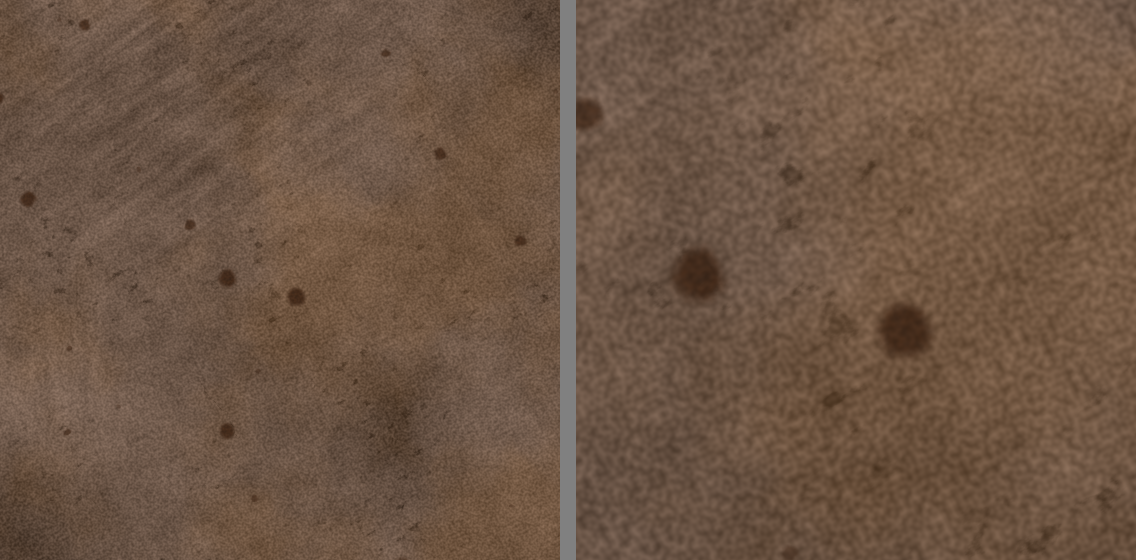
Left: the whole. Right: its middle third, enlarged.
This texture is drawn by a WebGL 1 fragment shader. Its source:

```glsl
precision highp float;
// Weathered brown leather-like wall: a dark-to-light ramp driven by layered
// gradient noise, with slanted scratches, vertical drips, flecks, hairline
// cracks, rusty spots scattered on a jittered grid, and a fine grain on top.

uniform vec2 u_resolution;

const vec3 DARK_UMBER = vec3(0.315, 0.238, 0.180);
const vec3 PALE_TAN   = vec3(0.515, 0.414, 0.345);
const vec3 OCHRE_TINT = vec3(0.022, 0.000, -0.030);
const vec3 RUST       = vec3(0.225, 0.130, 0.070);
const float SPOT_CELLS = 7.0;

float hash(vec2 p) {
  vec3 q = fract(vec3(p.xyx) * 0.1031);
  q += dot(q, q.yzx + 33.33);
  return fract((q.x + q.y) * q.z);
}

vec2 rotate(vec2 p, float angle) {
  float c = cos(angle), s = sin(angle);
  return vec2(c * p.x + s * p.y, c * p.y - s * p.x);
}

// Contribution of one lattice corner to the gradient noise
float corner(vec2 cell, vec2 local, vec2 offset) {
  float angle = 6.2832 * hash(cell + offset);
  return dot(vec2(cos(angle), sin(angle)), local - offset);
}

float gradientNoise(vec2 p) {
  vec2 cell = floor(p), f = fract(p);
  vec2 u = f * f * f * (f * (f * 6.0 - 15.0) + 10.0);
  float low = mix(corner(cell, f, vec2(0.0)), corner(cell, f, vec2(1.0, 0.0)), u.x);
  float high = mix(corner(cell, f, vec2(0.0, 1.0)), corner(cell, f, vec2(1.0)), u.x);
  return mix(low, high, u.y);
}

float fbm(vec2 p) {
  float sum = 0.0, amplitude = 0.5;
  for (int i = 0; i < 5; i++) {
    sum += amplitude * gradientNoise(p);
    p = rotate(p, 0.6) * 2.03 + 17.3;
    amplitude *= 0.5;
  }
  return sum;
}

// Soft round region: 1 at the centre, fading to 0 at the radius
float region(vec2 p, vec2 centre, float radius) {
  return 1.0 - smoothstep(0.0, radius, length(p - centre));
}

// Ragged spots, more frequent towards the left
float spots(vec2 p, float cells) {
  vec2 ragged = p + 0.010 * vec2(fbm(p * 38.0), fbm(p * 38.0 + 51.0));
  vec2 home = floor(p * cells);
  float cover = 0.0;
  for (int j = -1; j <= 1; j++) {
    for (int i = -1; i <= 1; i++) {
      vec2 cell = home + vec2(float(i), float(j));
      vec2 jitter = vec2(hash(cell + 3.7), hash(cell + 91.2));
      float size = hash(cell + 47.5);
      float radius = mix(0.004, 0.019, size * size * size);
      float chance = mix(0.55, 0.15, clamp(cell.x / cells, 0.0, 1.0));
      float present = step(hash(cell + 12.9), chance);
      float d = length(ragged - (cell + jitter) / cells);
      float spot = 1.0 - smoothstep(radius * 0.55, radius * 1.25, d);
      cover = max(cover, spot * present * mix(0.3, 0.85, size));
    }
  }
  return cover;
}

// Fine parallel scratches rising to the right
float scratches(vec2 p, float angle) {
  vec2 q = rotate(p + 0.012 * fbm(p * 6.0), angle);
  return gradientNoise(q * vec2(5.0, 46.0)) + 0.6 * gradientNoise(q * vec2(11.0, 95.0));
}

// Thin dark lines along the zero crossings of a warped noise
float cracks(vec2 p) {
  float line = abs(gradientNoise(p * 3.2 + 0.35 * fbm(p * 9.0) + 8.0));
  return (1.0 - smoothstep(0.002, 0.011, line)) * smoothstep(0.0, 0.2, fbm(p * 4.0 + 70.0));
}

float grain(vec2 p) {
  vec2 q = rotate(p, 0.47);
  return 0.52 * gradientNoise(q * 235.0) + 0.30 * gradientNoise(q * 118.0 + 40.0);
}

void main() {
  vec2 p = gl_FragCoord.xy / u_resolution.y;
  vec2 warped = p + 0.10 * vec2(fbm(p * 4.0 + 5.0), fbm(p * 4.0 + 29.0));

  // Broad clouds and mottling
  float clouds = fbm(warped * 3.0 + 13.0);
  float tone = 0.55 + 0.70 * clouds + 0.45 * fbm(p * 19.0);

  // Stained corners, a central smudge and lighter areas
  tone -= 0.55 * region(warped, vec2(0.02, 0.05), 0.24);
  tone -= 0.45 * region(warped, vec2(1.00, 0.99), 0.24);
  tone -= 0.45 * region(warped, vec2(0.70, 0.27), 0.15);
  tone += 0.25 * region(warped, vec2(0.10, 0.30), 0.26);
  tone += 0.18 * region(warped, vec2(0.68, 0.80), 0.42);

  // Directional wear: slanted scratches above, drips at the left
  float scratchArea = region(warped, vec2(0.32, 0.86), 0.58);
  tone += 0.42 * scratchArea * scratches(p, 0.62);
  float dripArea = region(warped, vec2(0.10, 0.36), 0.25);
  tone += 0.50 * dripArea * fbm(p * vec2(42.0, 7.0));

  // Small dark flecks in patches, and cracks
  float patches = smoothstep(-0.12, 0.22, fbm(p * 5.0 + 83.0));
  float flecks = smoothstep(0.13, 0.34, fbm(rotate(p, 0.6) * vec2(38.0, 58.0)));
  tone -= 0.55 * flecks * patches + 0.20 * cracks(p);

  // Colour: warm ochre veils, rusty spots, then grain
  tone += grain(p);
  vec3 colour = mix(DARK_UMBER, PALE_TAN, clamp(tone, -0.35, 1.3));
  float warmth = smoothstep(-0.15, 0.25, fbm(warped * 2.6 + 37.0) + 0.22 * (p.x - 0.5));
  colour += OCHRE_TINT * (warmth - 0.3);
  vec3 grainyRust = RUST * (1.0 + 0.5 * grain(p + 2.0));
  colour = mix(colour, grainyRust, spots(p, SPOT_CELLS));
  gl_FragColor = vec4(colour, 1.0);
}
```
